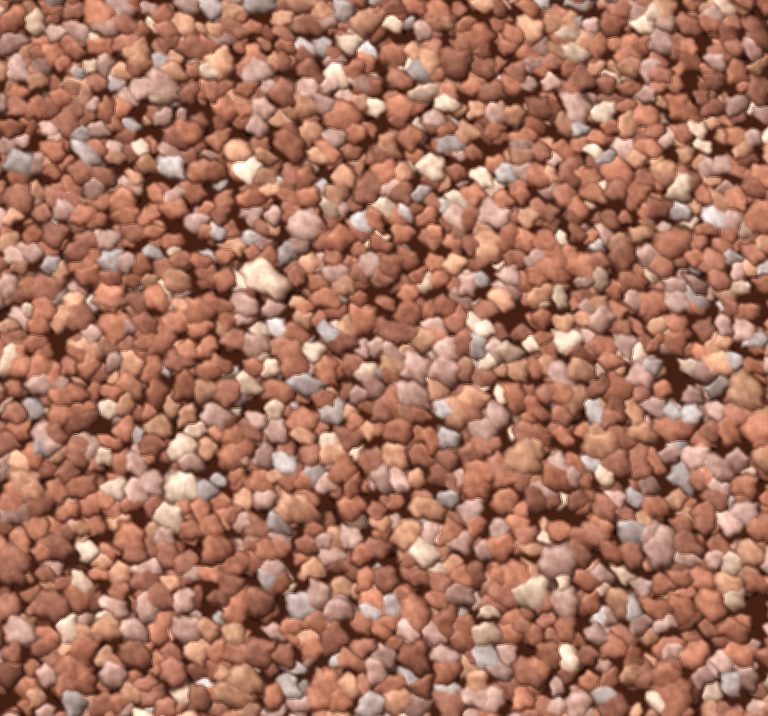
Write a Shadertoy shader that draws this texture.

```glsl
// Bed of loose rust-coloured gravel: rough stones heaped in three layers under soft daylight.

#define STONES 28.0        // main stones per canvas height
#define PERSPECTIVE 0.14   // how much the stones shrink towards the top
#define FACETS 6
#define LIGHT normalize(vec3(-0.35, 0.6, 0.75))
#define AMBIENT 0.47
#define DIFFUSE 0.80
#define SHADOW 0.45        // brightness left in a contact shadow
#define GRAIN 0.10         // strength of the mottling on each stone
#define SOFTNESS 0.0013    // sampling radius in canvas heights
#define GAP_COLOR vec3(0.27, 0.13, 0.08)

struct Surface {
    float height;   // top of the heap at this point
    float skirt;    // height of the shadow cast by neighbours
    float edge;     // 0 at a stone's centre, 1 on its rim
    vec2 slope;
    vec4 seed;
};

// Integer hash of a cell, four values from 0 to 1
vec4 hash4(vec2 cell, int salt) {
    ivec2 i = ivec2(cell);
    uvec4 v = uvec4(i.x, i.y, salt, i.x + i.y) * 1664525u + 1013904223u;
    for (int k = 0; k < 2; k++) {
        v += v.yzxy * v.wxyz;
        v ^= v >> 16u;
    }
    return vec4(v & 65535u) / 65535.0;
}

// Layered, warped sines
float grain(vec2 p) {
    float sum = 0.0, amp = 0.5;
    for (int i = 0; i < 4; i++) {
        p = mat2(0.8, 0.6, -0.6, 0.8) * p * 1.7 + 1.3;
        sum += amp * sin(p.x + 1.5 * sin(p.y));
        amp *= 0.8;
    }
    return sum;
}

// Adds one stone, an irregular polygon with a domed top
void addStone(inout Surface s, vec2 p, float base, vec4 shape, vec4 seed) {
    float size = mix(0.42, 0.68, shape.x);
    float stretch = 1.0 + 0.45 * shape.y * shape.y;
    vec2 axis = vec2(cos(6.283 * shape.z), sin(6.283 * shape.z));
    float sum = 0.0;
    vec2 grad = vec2(0.0);
    for (int k = 0; k < FACETS; k++) {
        float jitter = fract(seed.y * 17.0 + float(k) * (0.37 + seed.z));
        float angle = 6.283 * (float(k) + 0.7 * jitter) / float(FACETS) + 6.283 * seed.w;
        vec2 dir = vec2(cos(angle), sin(angle));
        float along = dot(dir, axis);
        float reach = size * mix(1.0 / stretch, stretch, along * along);
        reach *= 0.80 + 0.34 * fract(jitter * 7.3);
        float d = max(dot(p, dir) / reach, 0.0);
        float d2 = d * d;
        float d7 = d2 * d2 * d2 * d;
        sum += d7 * d;
        grad += d7 * dir;
    }
    float e = pow(sum + 1e-9, 0.125);
    if (e > 1.0) {
        s.skirt = max(s.skirt, base + 0.12 - 1.1 * (e - 1.0));
        return;
    }
    float h = base + 0.5 * (1.0 - e * e * e);
    if (h > s.height) {
        s.height = h;
        s.edge = e;
        s.slope = 1.1 * grad * e * e / (sum / e + 1e-4) + 0.6 * (shape.yw - 0.5);
        s.seed = seed;
    }
}

// Scatters one layer of stones on a jittered grid
void addLayer(inout Surface s, vec2 p, int id, float base, float fill) {
    vec2 cell = floor(p);
    for (int y = -1; y <= 1; y++)
    for (int x = -1; x <= 1; x++) {
        vec2 c = cell + vec2(x, y);
        vec4 place = hash4(c, id);
        if (place.w > fill) continue;
        vec2 q = p - c - 0.5 - 0.75 * (place.xy - 0.5);
        if (dot(q, q) > 1.2) continue;
        addStone(s, q, base + 0.38 * place.z, hash4(c, id + 10), hash4(c, id + 20));
    }
}

vec3 stoneColor(vec4 seed) {
    float t = seed.x;
    vec3 c = vec3(0.70, 0.45, 0.35);                    // rust
    c = t > 0.38 ? vec3(0.63, 0.41, 0.33) : c;          // red brown
    c = t > 0.57 ? vec3(0.79, 0.57, 0.45) : c;          // tan
    c = t > 0.72 ? vec3(0.77, 0.60, 0.54) : c;          // dusty pink
    c = t > 0.87 ? vec3(0.90, 0.76, 0.66) : c;          // cream
    c = t > 0.94 ? vec3(0.74, 0.66, 0.63) : c;          // grey
    return c * (0.92 + 0.16 * seed.z);
}

vec3 gravel(vec2 uv) {
    vec2 p = uv * (1.0 + PERSPECTIVE * uv.y) * STONES;
    p += 0.05 * sin(p.yx * 5.3 + 1.7) + 0.03 * sin(p.yx * 12.7 + p * 3.1);   // chipped outlines
    Surface s = Surface(-1.0, -1.0, 1.0, vec2(0.0), vec4(0.0));
    addLayer(s, p * 1.05 + 5.3, 1, -0.4, 1.0);
    addLayer(s, p + 40.0, 2, 0.0, 0.9);
    addLayer(s, p * 0.78 + 90.0, 3, 0.1, 0.2);
    if (s.height < -0.9) return GAP_COLOR;

    // Daylight, rim darkening, depth and contact shadow
    float light = max(dot(normalize(vec3(s.slope, 1.0)), LIGHT), 0.0);
    float shade = AMBIENT + DIFFUSE * light;
    shade *= mix(1.0, 0.66, smoothstep(0.72, 1.03, s.edge));
    shade *= mix(0.74, 1.0, smoothstep(-0.4, 0.15, s.height));
    shade *= mix(1.0, SHADOW, smoothstep(0.0, 0.4, s.skirt - s.height));
    shade *= 1.0 + GRAIN * grain(uv * 65.0 + 40.0 * s.seed.yz);
    return stoneColor(s.seed) * pow(vec3(shade), vec3(1.0, 1.2, 1.3));
}

void mainImage(out vec4 fragColor, in vec2 fragCoord) {
    // Four samples soften the rims
    vec3 color = vec3(0.0);
    for (int i = 0; i < 4; i++) {
        vec2 offset = (vec2(i % 2, i / 2) * 2.0 - 1.0) * SOFTNESS;
        color += gravel(fragCoord / iResolution.y + offset);
    }
    fragColor = vec4(clamp(color * 0.25, 0.0, 1.0), 1.0);
}
```
